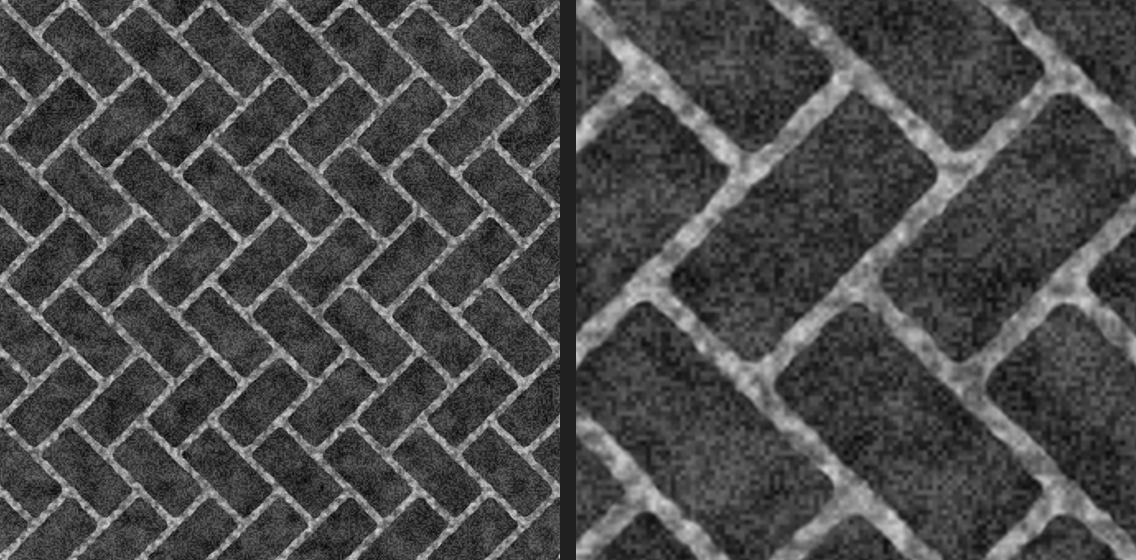
Left, the full canvas; right, a detail of the centre.
A WebGL 1 fragment shader for this texture:

```glsl
precision highp float;
// Dark herringbone pavers laid diagonally in pale, gritty mortar; tiles seamlessly.

uniform vec2 u_resolution;

const float REPEATS = 8.0;        // across; the pattern repeats every two units down
const vec2 PHASE = vec2(-0.5, 0.5);
const float JOINT_HALF = 0.075;   // in brick widths
const float CORNER_RADIUS = 0.11;
const vec3 BRICK_COLOR = vec3(0.228);
const vec3 MORTAR_COLOR = vec3(0.545);

float hash(vec2 p) {
  vec3 q = fract(vec3(p.xyx) * 0.1031);
  q += dot(q, q.yzx + 33.33);
  return fract((q.x + q.y) * q.z);
}

// Value noise that wraps after `period` cells
float noise(vec2 uv, float period) {
  vec2 p = uv * period;
  vec2 cell = floor(p);
  vec2 f = fract(p);
  f = f * f * (3.0 - 2.0 * f);
  vec2 c0 = mod(cell, period);
  vec2 c1 = mod(cell + 1.0, period);
  float low = mix(hash(c0), hash(vec2(c1.x, c0.y)), f.x);
  float high = mix(hash(vec2(c0.x, c1.y)), hash(c1), f.x);
  return mix(low, high, f.y);
}

float fbm(vec2 uv, float period) {
  float sum = 0.0;
  float amplitude = 0.5;
  for (int i = 0; i < 3; i++) {
    sum += amplitude * noise(uv, period);
    period *= 2.0;
    amplitude *= 0.5;
  }
  return sum / 0.875;
}

float roundedBox(vec2 p, vec2 halfSize, float radius) {
  vec2 d = abs(p) - halfSize + radius;
  return length(max(d, 0.0)) + min(max(d.x, d.y), 0.0) - radius;
}

// Herringbone of 2 x 1 bricks: xy = brick centre, zw = half size
vec4 herringbone(vec2 p) {
  vec2 cell = floor(p);
  float k = mod(cell.x - cell.y, 4.0);
  if (k < 1.5) return vec4(cell.x - k + 1.0, cell.y + 0.5, 1.0, 0.5);
  return vec4(cell.x + 0.5, cell.y + k - 2.0, 0.5, 1.0);
}

void main() {
  vec2 uv = gl_FragCoord.xy / u_resolution;

  // Rotate by 45 degrees so that one unit is one brick width
  vec2 p = uv * REPEATS + PHASE;
  vec2 q = vec2(p.x - p.y, p.x + p.y);
  vec4 brick = herringbone(q);

  // Brick outline with slightly worn edges
  float edge = roundedBox(q - brick.xy, brick.zw - JOINT_HALF, CORNER_RADIUS);
  edge += 0.035 * (noise(uv, 120.0) - 0.5);
  float pixel = REPEATS * 1.414 / min(u_resolution.x, u_resolution.y);
  float softness = max(pixel, 0.024);
  float mortarMask = smoothstep(-softness, softness, edge);

  // Tone of each brick, from its wrapped centre
  vec2 centre = 0.5 * vec2(brick.x + brick.y, brick.y - brick.x);
  float tone = hash(mod(centre, REPEATS) * 4.0) - 0.5;

  // Stone: blotches and fine grain, darker at the rim
  float grain = noise(uv, 340.0) - 0.5;
  float blotches = fbm(uv, 40.0) - 0.5;
  vec3 stone = BRICK_COLOR + 0.02 * tone + 0.25 * blotches + 0.23 * grain;
  stone *= mix(0.92, 1.0, smoothstep(0.0, 0.12, -edge));

  // Mortar: coarse grit
  float grit = noise(uv, 150.0) - 0.5;
  vec3 mortar = MORTAR_COLOR + 0.42 * grit + 0.2 * grain;

  gl_FragColor = vec4(clamp(mix(stone, mortar, mortarMask), 0.0, 1.0), 1.0);
}
```
